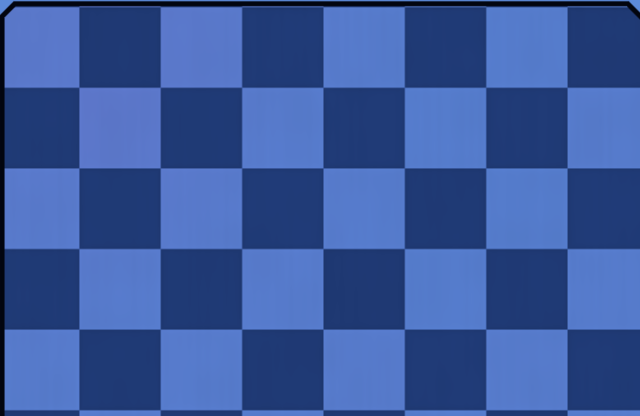
Give the GLSL for this pattern, as a Shadertoy shader.

```glsl
const vec2 CELL_SIZE = vec2(0.1956, 0.1938);
const vec2 GRID_ORIGIN = vec2(-0.0048, 0.0172);
const float FRAME_WIDTH = 0.012;

const vec3 LIGHT_BLUE = vec3(0.330, 0.483, 0.795);
const vec3 VIOLET_BLUE = vec3(0.362, 0.462, 0.788);
const vec3 NAVY = vec3(0.122, 0.226, 0.458);
const vec3 FRAME_BLACK = vec3(0.008, 0.018, 0.060);
const vec3 BACKDROP_BLUE = vec3(0.36, 0.54, 0.85);

float hash(vec2 p) {
    return fract(sin(dot(p, vec2(127.1, 311.7))) * 43758.5453);
}

float valueNoise(vec2 p) {
    vec2 i = floor(p);
    vec2 f = fract(p);
    f = f * f * (3.0 - 2.0 * f);
    return mix(mix(hash(i), hash(i + vec2(1.0, 0.0)), f.x),
               mix(hash(i + vec2(0.0, 1.0)), hash(i + 1.0), f.x), f.y);
}

// Panel open at the right and bottom, with its two top corners cut.
float panelDistance(vec2 p, float aspect) {
    float sides = max(-0.001 - p.x, 0.003 - p.y);
    float leftCut = (0.036 - p.x - p.y) * 0.7071;
    float rightCut = (0.030 - (aspect - p.x) - p.y) * 0.7071;
    return max(sides, max(leftCut, rightCut));
}

// Smooth checker: 1 on light cells, 0 on dark ones.
float checker(vec2 grid, vec2 cellSize, float softness) {
    vec2 wave = sin(3.14159 * grid) * cellSize / (3.14159 * softness);
    wave = clamp(wave, -1.0, 1.0);
    return 0.5 + 0.5 * wave.x * wave.y;
}

float cellEdgeDistance(vec2 grid, vec2 cellSize) {
    vec2 d = (0.5 - abs(fract(grid) - 0.5)) * cellSize;
    return min(d.x, d.y);
}

vec3 checkerboard(vec2 p, float pixel) {
    vec2 grid = (p - GRID_ORIGIN) / CELL_SIZE;
    vec2 cell = floor(grid);

    // Violet tint, strongest near the upper left, differing per cell.
    float violet = smoothstep(1.1, 0.1, length(p)) * (0.5 + 0.5 * hash(cell));
    violet += 0.25 * hash(cell + 17.0);
    vec3 light = mix(LIGHT_BLUE, VIOLET_BLUE, clamp(violet, 0.0, 1.0));
    vec3 dark = NAVY * (0.98 + 0.04 * hash(cell + 5.0));

    // Faint rims: brighter on light cells, deeper on dark cells.
    float rim = exp(-cellEdgeDistance(grid, CELL_SIZE) / 0.005);
    light *= 1.0 + 0.035 * rim;
    dark *= 1.0 - 0.09 * rim;

    // Soft mottling and vertical streaks.
    float mottle = valueNoise(p * 14.0) - 0.5;
    float streak = valueNoise(p * vec2(90.0, 3.0)) - 0.5;
    float shade = 1.0 + 0.018 * mottle + 0.014 * streak;

    float softness = max(0.0022, 0.7 * pixel);
    return mix(dark, light, checker(grid, CELL_SIZE, softness)) * shade;
}

void mainImage(out vec4 fragColor, in vec2 fragCoord) {
    float pixel = 1.0 / iResolution.y;
    float aspect = iResolution.x * pixel;
    vec2 p = vec2(fragCoord.x, iResolution.y - fragCoord.y) * pixel;

    float d = panelDistance(p, aspect);
    float blur = max(0.002, pixel);
    vec3 color = checkerboard(p, pixel);

    // Black frame, then the backdrop outside it.
    color = mix(color, FRAME_BLACK, smoothstep(-blur, blur, d + FRAME_WIDTH));
    color = mix(color, BACKDROP_BLUE, smoothstep(-blur, blur, d));

    fragColor = vec4(color, 1.0);
}
```
